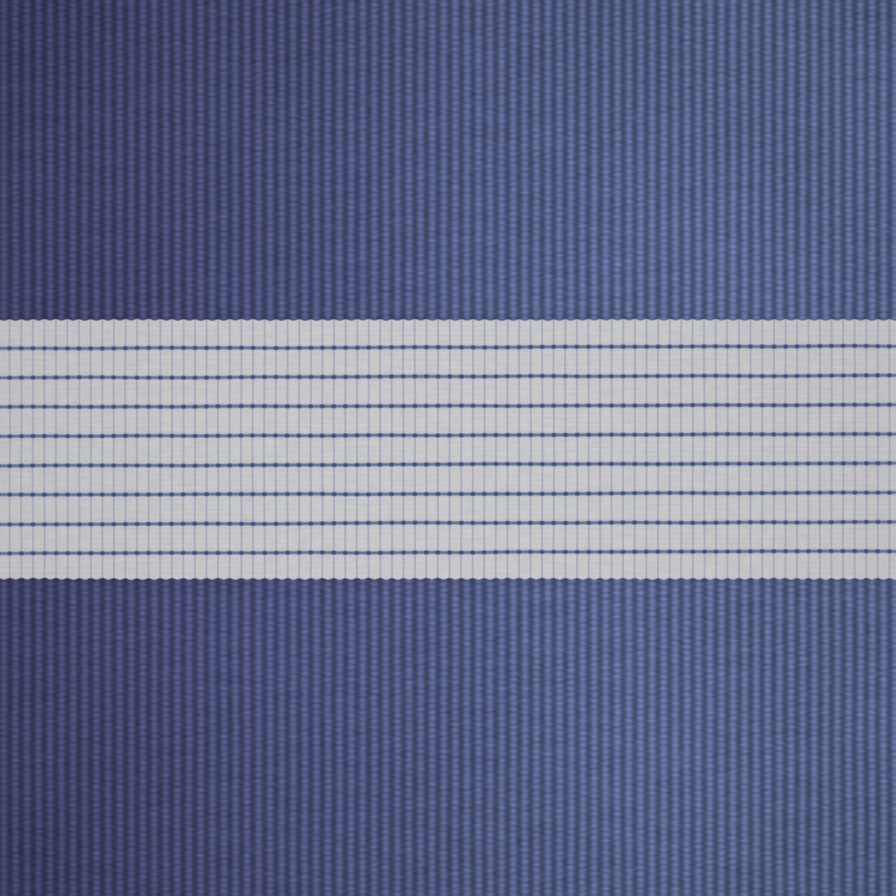
A three.js fragment shader for this texture:

```glsl
// Woven blue ribbed cloth crossed by a pale sheer band with blue weft lines.
// Ribs and warp threads share one repeat; lines come from a rounded row index,
// and gradient noise varies the yarn, the tone and the straightness.
#define BAND_BOTTOM 0.354
#define BAND_TOP 0.643
#define RIB_COUNT 77.4
#define RIB_PHASE 0.16
#define LINE_FIRST 0.3835
#define LINE_STEP 0.0327
#define LINE_LAST 7.0
#define LINE_HALF_WIDTH 0.0016
#define STITCH_COUNT 150.0
#define LINE_TILT 0.0026
#define RIB_CONTRAST 0.19
#define EDGE_SOFT 0.0013

varying vec2 vUv;

vec2 hashGradient(vec2 cell) {
  vec3 p = fract(vec3(cell.xyx) * vec3(0.1031, 0.1030, 0.0973));
  p += dot(p, p.yzx + 33.33);
  return fract((p.xx + p.yz) * p.zy) * 2.0 - 1.0;
}

float gradientNoise(vec2 p) {
  vec2 i = floor(p);
  vec2 f = fract(p);
  vec2 u = f * f * f * (f * (f * 6.0 - 15.0) + 10.0);
  float a = dot(hashGradient(i), f);
  float b = dot(hashGradient(i + vec2(1.0, 0.0)), f - vec2(1.0, 0.0));
  float c = dot(hashGradient(i + vec2(0.0, 1.0)), f - vec2(0.0, 1.0));
  float d = dot(hashGradient(i + 1.0), f - 1.0);
  return mix(mix(a, b, u.x), mix(c, d, u.x), u.y);
}

// Signed distance to the nearest warp thread, in rib widths
float threadOffset(vec2 uv) {
  float wobble = 0.07 * gradientNoise(uv * vec2(18.0, 9.0));
  return fract(uv.x * RIB_COUNT + RIB_PHASE + wobble + 0.5) - 0.5;
}

vec3 ribbedCloth(vec2 uv, float offset) {
  // Purple shade at left, clearer blue at right
  vec3 tone = mix(vec3(0.255, 0.265, 0.415), vec3(0.315, 0.360, 0.505),
                  smoothstep(0.0, 0.85, uv.x));
  vec2 fromCentre = uv - vec2(0.62, 0.48);
  tone *= 1.10 - 0.34 * dot(fromCentre, fromCentre);

  // Dark grooves at the threads, raised cords between them
  float rib = -cos(6.28318 * offset);
  float cord = smoothstep(0.05, 0.35, abs(offset));
  float shade = 1.0 + RIB_CONTRAST * rib;

  // Short weft stitches, staggered from rib to rib
  float ribIndex = floor(uv.x * RIB_COUNT + RIB_PHASE);
  float stagger = mod(ribIndex, 2.0) * 0.5;
  float stitch = sin(6.28318 * (uv.y * STITCH_COUNT + stagger));
  shade += 0.045 * stitch * (0.5 + cord);
  shade += 0.13 * gradientNoise(uv * vec2(115.0, 300.0));
  shade += 0.08 * gradientNoise(uv * vec2(14.0, 140.0));
  shade += 0.06 * gradientNoise(uv * 5.0);
  return tone * shade;
}

vec3 sheerBand(vec2 uv, float offset) {
  vec3 color = vec3(0.785, 0.785, 0.795);
  color *= 1.0 - 0.16 * dot(uv - 0.5, uv - 0.5);
  color *= 1.0 + 0.035 * gradientNoise(uv * vec2(45.0, 260.0));
  color *= 1.0 + 0.025 * gradientNoise(uv * vec2(160.0, 70.0));

  // Fine pale weft, clearer in patches
  float patchy = 0.5 + gradientNoise(uv * vec2(7.0, 15.0));
  color *= 1.0 + 0.012 * patchy * sin(6.28318 * uv.y * 185.0);

  // Thin grey warp threads
  float thread = 1.0 - smoothstep(0.02, 0.15, abs(offset));
  color = mix(color, vec3(0.58, 0.60, 0.69), thread * 0.57);

  // Blue weft lines, slightly tilted, with a bead at each thread
  float bend = LINE_TILT * (uv.x - 0.5)
             + 0.0010 * gradientNoise(uv * vec2(12.0, 30.0));
  float y = uv.y - bend;
  float row = clamp(floor((y - LINE_FIRST) / LINE_STEP + 0.5), 0.0, LINE_LAST);
  float lineDistance = abs(y - LINE_FIRST - row * LINE_STEP);
  float bead = 1.0 - smoothstep(0.08, 0.28, abs(offset));
  float halfWidth = LINE_HALF_WIDTH + 0.0005 * bead;
  float ink = 1.0 - smoothstep(halfWidth - EDGE_SOFT, halfWidth + EDGE_SOFT,
                               lineDistance);
  vec3 lineColor = mix(vec3(0.37, 0.42, 0.61), vec3(0.22, 0.27, 0.46), bead);
  float halo = exp(-lineDistance * lineDistance / 0.00001);
  color *= 1.0 - 0.07 * halo;
  return mix(color, lineColor, ink * 0.92);
}

void main() {
  float offset = threadOffset(vUv);

  // Band edges scallop slightly around the cords
  float scallop = 0.0008 * cos(6.28318 * offset)
                + 0.0007 * gradientNoise(vUv * vec2(30.0, 4.0));
  float lower = vUv.y - BAND_BOTTOM - scallop;
  float upper = BAND_TOP - vUv.y + scallop;
  float inside = min(lower, upper);
  float band = smoothstep(-EDGE_SOFT, EDGE_SOFT, inside);

  vec3 cloth = ribbedCloth(vUv, offset);
  cloth *= 1.0 - 0.12 * exp(-abs(inside) * 260.0);
  vec3 color = mix(cloth, sheerBand(vUv, offset), band);
  gl_FragColor = vec4(clamp(color, 0.0, 1.0), 1.0);
}
```
